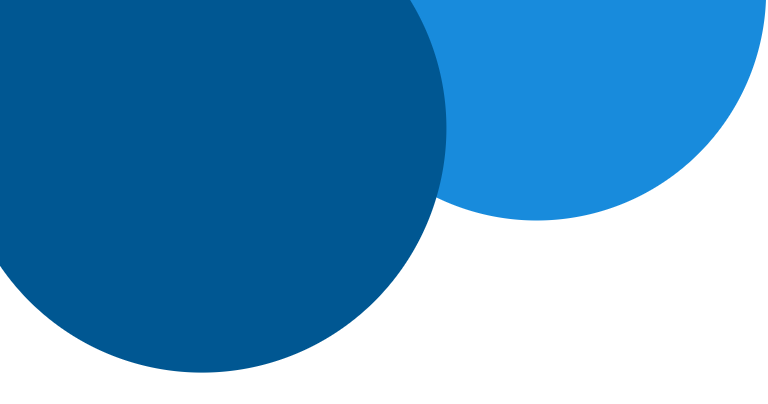
This background is drawn by a Shadertoy shader. Its source:

```glsl
// Antialiased coverage of a disc
float disc(vec2 p, vec2 center, float radius) {
    float pixel = 1.0 / iResolution.y;
    return clamp(0.5 - (length(p - center) - radius) / pixel, 0.0, 1.0);
}

void mainImage(out vec4 fragColor, in vec2 fragCoord) {
    // Canvas height is one unit
    vec2 p = fragCoord / iResolution.y;

    vec3 white = vec3(1.0);
    vec3 skyBlue = vec3(0.094, 0.545, 0.863);
    vec3 deepBlue = vec3(0.0, 0.341, 0.573);

    // Light disc behind, dark disc in front
    vec3 color = mix(white, skyBlue, disc(p, vec2(1.3284, 1.0222), 0.568));
    color = mix(color, deepBlue, disc(p, vec2(0.5, 0.6827), 0.605));

    fragColor = vec4(color, 1.0);
}
```
